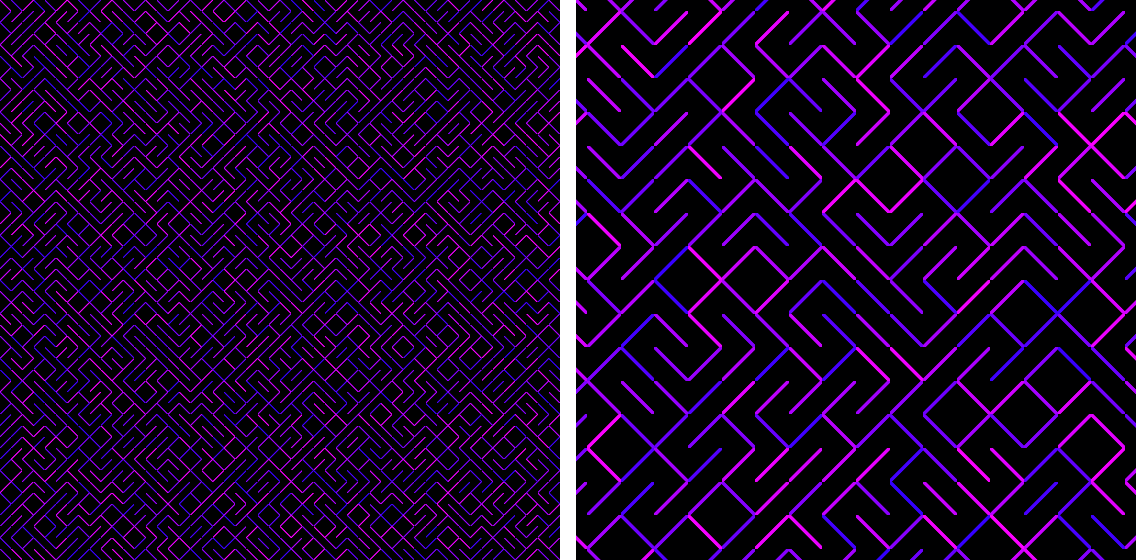
Left: the whole. Right: its middle third, enlarged.
Give the GLSL for this pattern, as a Shadertoy shader.

```glsl
// Diagonal maze: a square grid in which every cell holds one thin diagonal stroke.
// A hash per cell picks the direction of the stroke, a second one picks
// its neon colour between blue and magenta, on a near-black ground.

const float CELLS = 50.0;          // cells along the canvas height
const float HALF_WIDTH = 0.051;    // half stroke width, in cells
const float RISING_SHARE = 0.5;    // share of strokes that rise to the right
const float SOFT_PIXELS = 0.5;     // half width of the smoothed edge, in pixels

const vec3 GROUND  = vec3(0.0, 0.0, 0.005);
const vec3 BLUE    = vec3(0.2, 0.0, 1.0);
const vec3 MAGENTA = vec3(1.0, 0.0, 1.0);

float hash(vec2 p) {
    return fract(sin(dot(p, vec2(127.1, 311.7))) * 43758.5453);
}

// Distance to the cell's diagonal, with p running from 0 to 1 in the cell
float diagonalDistance(vec2 p, bool rising) {
    float offset = rising ? p.x - p.y : p.x + p.y - 1.0;
    return abs(offset) * inversesqrt(2.0);
}

void mainImage(out vec4 fragColor, in vec2 fragCoord) {
    float pixel = CELLS / iResolution.y;   // one pixel, in cells
    vec2 grid = fragCoord * pixel;
    vec2 cell = floor(grid);

    // Random direction and colour of this cell
    bool rising = hash(cell + 3.7) < RISING_SHARE;
    vec3 strokeColor = mix(BLUE, MAGENTA, hash(cell + 71.3));

    // Smooth-edged stroke
    float dist = diagonalDistance(fract(grid), rising);
    float soft = SOFT_PIXELS * pixel;
    float stroke = 1.0 - smoothstep(HALF_WIDTH - soft, HALF_WIDTH + soft, dist);

    fragColor = vec4(mix(GROUND, strokeColor, stroke), 1.0);
}
```
